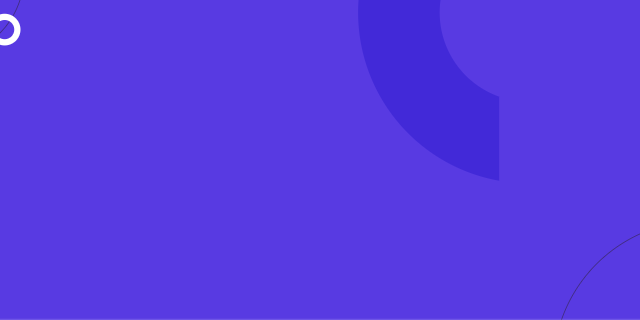
This background is drawn by a WebGL 2 fragment shader. Its source:

```glsl
#version 300 es
precision highp float;

uniform vec2 u_resolution;
out vec4 fragColor;

#define BASE_COLOR vec3(0.346, 0.229, 0.886)
#define ARC_COLOR vec3(0.258, 0.162, 0.849)
#define LINE_COLOR vec3(0.25, 0.17, 0.50)
#define ARC_CENTER vec2(1.653, 0.961)
#define ARC_RADII vec2(0.279, 0.534)
#define ARC_CUT_X 1.560
#define BADGE_CENTER vec2(0.0145, 0.9075)
#define BADGE_RADII vec2(0.0300, 0.0495)
#define CORNER_TOP vec3(-0.186, 1.080, 0.261)
#define CORNER_BOTTOM vec3(2.190, -0.151, 0.461)
#define LINE_WIDTH 0.0026
#define FLOOR_HEIGHT_OPACITY vec2(0.0039, 0.137)

// Signed distance to a ring given its inner and outer radius
float ringDistance(vec2 p, vec2 center, vec2 radii) {
    float middle = 0.5 * (radii.x + radii.y);
    return abs(length(p - center) - middle) - 0.5 * (radii.y - radii.x);
}

// Signed distance to a thin circle outline: xy = center, z = radius
float outlineDistance(vec2 p, vec3 circle) {
    return abs(length(p - circle.xy) - circle.z) - 0.5 * LINE_WIDTH;
}

// Antialiased coverage, one pixel wide
float coverage(float dist) {
    return clamp(0.5 - dist * u_resolution.y, 0.0, 1.0);
}

void main() {
    // One unit is the canvas height
    vec2 p = gl_FragCoord.xy / u_resolution.y;
    vec3 color = BASE_COLOR;

    // Large ring, cut off by a vertical edge
    float arc = max(ringDistance(p, ARC_CENTER, ARC_RADII), p.x - ARC_CUT_X);
    color = mix(color, ARC_COLOR, coverage(arc));

    // Hairline circles in opposite corners
    float hairlines = min(outlineDistance(p, CORNER_TOP), outlineDistance(p, CORNER_BOTTOM));
    color = mix(color, LINE_COLOR, coverage(hairlines));

    // Small white ring at the left edge
    color = mix(color, vec3(1.0), coverage(ringDistance(p, BADGE_CENTER, BADGE_RADII)));

    // Faint light strip along the bottom
    vec2 strip = FLOOR_HEIGHT_OPACITY;
    color = mix(color, vec3(1.0), strip.y * coverage(p.y - strip.x));

    fragColor = vec4(color, 1.0);
}
```
